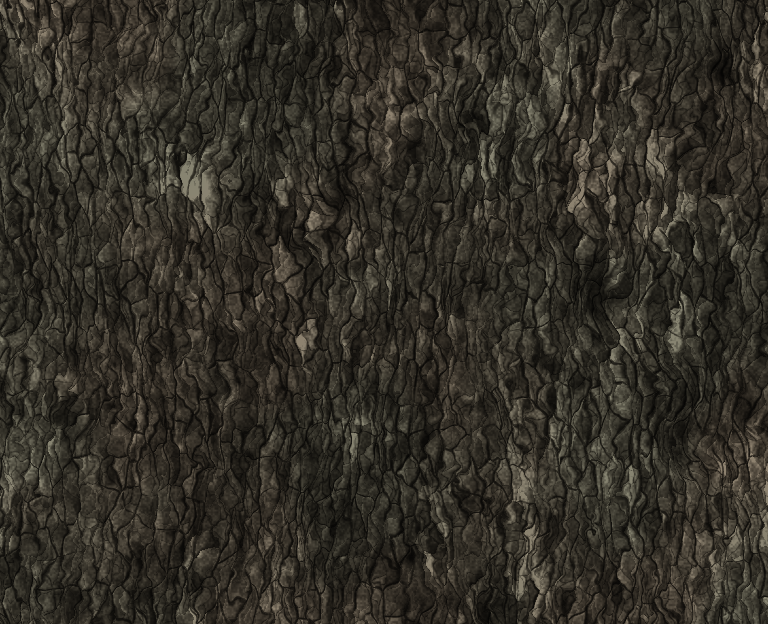
Write a WebGL 1 fragment shader that draws this texture.

```glsl
precision highp float;
// Dark, weathered tree bark: cracked upright plates, pale flakes and shadowy knots.
uniform vec2 u_resolution;

#define PLATE_SCALE vec2(46.0, 19.0)
#define FLAKE_SCALE vec2(92.0, 36.0)
#define BASE_TONE 0.188
#define CONTRAST 0.46
#define CRACK_DEPTH 2.1
#define FLAKE_DEPTH 1.1
#define RIM_LIGHT 0.8
#define PALE_AMOUNT 1.3
#define KNOT_COUNT 9
#define KNOT_SIZE 0.042
#define KNOT_SWIRL 0.7

float hash(vec2 p) {
  vec3 q = fract(p.xyx * vec3(0.1031, 0.1030, 0.0973));
  q += dot(q, q.yzx + 33.33);
  return fract((q.x + q.y) * q.z);
}

vec2 hash2(vec2 p) { return vec2(hash(p), hash(p + 71.7)); }

float noise(vec2 p) {
  vec2 i = floor(p), f = fract(p);
  f = f * f * (3.0 - 2.0 * f);
  return mix(mix(hash(i), hash(i + vec2(1.0, 0.0)), f.x),
             mix(hash(i + vec2(0.0, 1.0)), hash(i + 1.0), f.x), f.y);
}

vec2 noise2(vec2 p) { return vec2(noise(p), noise(p + 47.0)) - 0.5; }

float layered(vec2 p) {
  return 0.55 * noise(p) + 0.28 * noise(p * 2.1 + 9.0) + 0.17 * noise(p * 4.3 + 31.0);
}

vec2 cellPoint(vec2 cell) { return cell + 0.5 + 0.9 * (hash2(cell) - 0.5); }

// Stretched cells: x = distance to the border in canvas units,
// y = how much that border faces the light, z = random value of the cell.
vec3 cells(vec2 p, vec2 scale) {
  vec2 q = p * scale, base = floor(q), home = base, site = base;
  float nearest = 9.0, border = 9.0, facing = 0.0;
  for (int j = -1; j <= 1; j++)
    for (int i = -1; i <= 1; i++) {
      vec2 cell = base + vec2(i, j), s = cellPoint(cell);
      float d = dot(s - q, s - q);
      if (d < nearest) { nearest = d; home = cell; site = s; }
    }
  for (int j = -2; j <= 2; j++)
    for (int i = -2; i <= 2; i++) {
      vec2 s = cellPoint(home + vec2(i, j)), across = s - site;
      if (dot(across, across) > 0.0001) {
        vec2 slope = across * scale;
        float len = length(slope);
        float d = dot(0.5 * (s + site) - q, across) / len * (1.0 + 0.8 * abs(slope.y) / len);
        if (d < border) { border = d; facing = dot(slope / len, vec2(-0.8, 0.6)); }
      }
    }
  return vec3(border, facing, hash(home + 17.3));
}

// Twists the bark around scattered knots; z gathers their shadow.
vec3 knots(vec2 p) {
  float shadow = 0.0;
  for (int k = 0; k < KNOT_COUNT; k++) {
    float id = float(k);
    vec2 h = hash2(vec2(id * 5.3 + 2.0, 8.0));
    vec2 center = vec2(1.25 * sqrt(h.x), (id + h.y) / float(KNOT_COUNT)), away = p - center;
    float r = length(away * vec2(1.0, 0.75)) / (KNOT_SIZE * (0.5 + 0.7 * h.y));
    float fall = exp(-r * r), a = KNOT_SWIRL * fall * sign(h.x - 0.5);
    p = center + mat2(cos(a), sin(a), -sin(a), cos(a)) * away;
    shadow += fall;
  }
  return vec3(p, shadow);
}

void main() {
  vec2 p = gl_FragCoord.xy / u_resolution.y;
  vec3 knot = knots(p);

  // Slow sway of the grain, then ragged edges
  vec2 q = knot.xy;
  q.x += 0.012 * sin(q.y * 7.0 + 3.0 * sin(q.x * 5.0)) + 0.005 * sin(q.y * 19.0 + q.x * 23.0);
  q += 0.016 * noise2(q * vec2(38.0, 24.0)) + 0.009 * noise2(q * vec2(100.0, 75.0));
  vec3 plate = cells(q, PLATE_SCALE);
  vec3 flake = cells(q + 3.7 + 0.008 * noise2(q * 70.0), FLAKE_SCALE);

  // Cracks widen on the shaded side and fade out in places; slits are short shadows
  float soft = max(0.0018, 0.8 / u_resolution.y);
  float width = (0.0003 + 0.0036 * noise(q * vec2(30.0, 15.0) + 5.0)) * (1.0 - 0.6 * plate.y);
  float crack = 1.0 - smoothstep(width * 0.3, width + soft, plate.x);
  crack *= 0.25 + 0.75 * smoothstep(0.2, 0.5, noise(q * vec2(34.0, 20.0) + 14.0));
  float split = 1.0 - smoothstep(0.0, width * 0.4 + soft, flake.x);
  split *= smoothstep(0.3, 0.65, noise(q * vec2(36.0, 20.0) + 80.0));
  float slit = smoothstep(0.6, 0.85, noise(q * vec2(95.0, 26.0) + 33.0));

  // Broad patches, plates, fine fibre and relief
  float pale = smoothstep(0.5, 0.75, layered(p * vec2(13.0, 6.0) + 22.0));
  float tone = 0.5 + 1.6 * (layered(p * vec2(7.0, 4.0) + 4.0) - 0.5);
  tone += 0.8 * (plate.z - 0.5) + 0.7 * (flake.z - 0.5);
  tone += 1.2 * (noise(q * vec2(170.0, 60.0)) - 0.5) + 1.1 * (noise(p * 330.0) - 0.5);
  tone += PALE_AMOUNT * pale * smoothstep(0.3, 0.9, 0.5 * (plate.z + flake.z));
  tone += RIM_LIGHT * plate.y * exp(-plate.x / 0.004);
  tone += 0.6 * RIM_LIGHT * flake.y * exp(-flake.x / 0.003);
  tone -= CRACK_DEPTH * crack + (FLAKE_DEPTH * split + 0.9 * slit) * (1.0 - crack);
  tone -= 1.7 * min(knot.z, 1.2) * (0.2 + 1.2 * noise(q * vec2(60.0, 40.0)));

  // Warm dark brown rising to grey, with faint mossy and rusty areas
  float value = min(BASE_TONE * exp(CONTRAST * tone), 0.54);
  vec3 color = value * mix(vec3(1.0, 0.88, 0.67), vec3(1.0, 0.955, 0.83), sqrt(min(value / 0.45, 1.0)));
  float moss = smoothstep(0.3, 0.7, layered(p * vec2(5.0, 4.0) + 55.0));
  color *= mix(vec3(1.03, 0.985, 0.97), vec3(0.98, 1.005, 0.99), moss);
  gl_FragColor = vec4(color, 1.0);
}
```
